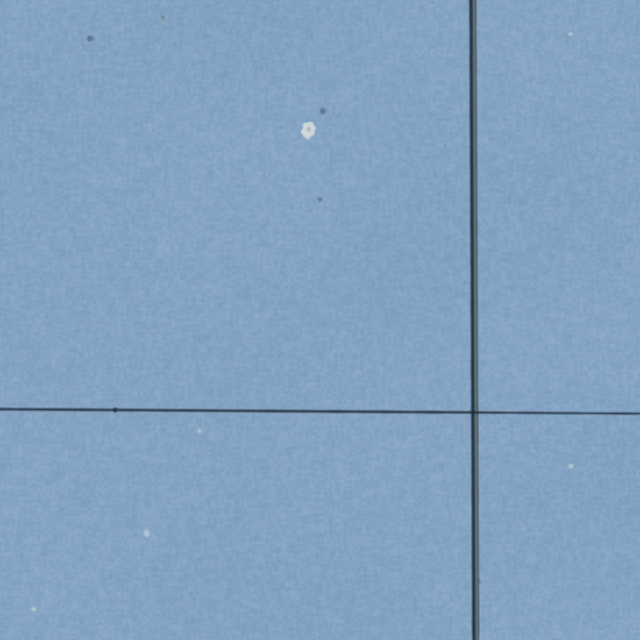
A Shadertoy shader for this texture:

```glsl
#define BASE vec3(0.520, 0.642, 0.764)
#define INK vec3(0.09, 0.14, 0.19)
#define GROOVE vec3(0.43, 0.49, 0.51)
#define PALE vec3(0.82, 0.85, 0.86)
#define JOINT vec2(0.7415, 0.3555)
#define TILT vec2(-0.0045, -0.0070)
#define HALF_WIDTH vec2(0.0052, 0.0019)
#define GRAIN 0.049
#define SPECK_CELLS 5.0
#define SPECK_CHANCE 0.48
#define CHIP vec2(0.482, 0.797)
#define BLUR 0.0026

float hash(vec2 p) {
    vec3 q = fract(p.xyx * vec3(0.1031, 0.1030, 0.0973));
    q += dot(q, q.yzx + 33.33);
    return fract((q.x + q.y) * q.z);
}

float valueNoise(vec2 p) {
    vec2 i = floor(p), f = fract(p);
    f = f * f * (3.0 - 2.0 * f);
    return mix(mix(hash(i), hash(i + vec2(1, 0)), f.x),
               mix(hash(i + vec2(0, 1)), hash(i + vec2(1, 1)), f.x), f.y);
}

// Coverage of a shape from its signed distance
float cover(float d, float soft) {
    return 1.0 - smoothstep(-soft, soft, d);
}

// Fine crossed threads over a broad, faint mottling
float surfaceTone(vec2 p) {
    float threads = valueNoise(p * vec2(70, 240)) + valueNoise(p * vec2(240, 70) + 37.0);
    float fine = valueNoise(p * 230.0 + 91.0);
    float mottle = sin(p.x * 9.0 + 2.0 * sin(p.y * 7.0)) + sin(p.y * 13.0 - p.x * 5.0);
    return GRAIN * (0.45 * (threads - 1.0) + 0.8 * (fine - 0.5) + 0.06 * mottle);
}

// Scattered dust: at most one speck in each cell
vec3 addSpecks(vec3 col, vec2 p, float soft) {
    vec2 home = floor(p * SPECK_CELLS);
    for (int y = -1; y <= 1; y++)
    for (int x = -1; x <= 1; x++) {
        vec2 cell = home + vec2(x, y);
        if (hash(cell + 11.0) > SPECK_CHANCE) continue;
        vec2 centre = (cell + 0.1 + 0.8 * vec2(hash(cell + 23.0), hash(cell + 47.0))) / SPECK_CELLS;
        vec2 d = (p - centre) * vec2(1.0, 0.8 + 0.9 * hash(cell + 5.0));
        float radius = mix(0.003, 0.006, pow(hash(cell + 71.0), 2.0));
        float kind = hash(cell + 83.0);
        vec3 tint = kind < 0.65 ? PALE : kind < 0.8 ? vec3(0.28, 0.37, 0.47) : vec3(0.43, 0.48, 0.50);
        float ragged = 0.0015 * (valueNoise(p * 300.0) - 0.5);
        col = mix(col, tint, 0.6 * cover(length(d) - radius + ragged, soft));
    }
    return col;
}

// One larger pale chip with a darker core
vec3 addChip(vec3 col, vec2 p, float soft) {
    float d = length((p - CHIP) * vec2(1.15, 0.95));
    d += 0.004 * (valueNoise(p * 160.0) - 0.5);
    col = mix(col, PALE, 0.95 * cover(d - 0.0120, soft));
    return mix(col, vec3(0.64, 0.68, 0.70), 0.7 * cover(d - 0.0032, soft));
}

// Two slightly tilted joints; the upright one has a dark left edge and a lit groove
vec3 addJoints(vec3 col, vec2 p, float soft) {
    vec2 d = p - JOINT - TILT * (p.yx - JOINT.yx);
    vec2 wobble = 0.0005 * (vec2(valueNoise(p.yy * 40.0), valueNoise(p.xx * 40.0 + 9.0)) - 0.5);
    vec2 width = HALF_WIDTH + wobble;
    width.y -= 0.0004 * smoothstep(0.0, 0.01, d.x);
    width.y += 0.0018 * exp(-pow((p.x - 0.18) / 0.003, 2.0));

    float level = cover(abs(d.y) - width.y, soft);
    float upright = cover(abs(d.x) - width.x, soft);
    float groove = cover(abs(d.x - 0.0022) - 0.0024, soft);
    col = mix(col, INK, 0.85 * level);
    col = mix(col, INK, 0.88 * upright);
    return mix(col, GROOVE, 0.85 * groove * (1.0 - 0.8 * level));
}

void mainImage(out vec4 fragColor, in vec2 fragCoord) {
    vec2 p = fragCoord / iResolution.y;
    float soft = max(1.0 / iResolution.y, BLUR);

    float tone = surfaceTone(p);
    vec3 col = BASE + tone * vec3(1.0, 0.9, 0.75);
    col = addSpecks(col, p, soft);
    col = addChip(col, p, soft);
    col = addJoints(col, p, soft);
    fragColor = vec4(clamp(col, 0.0, 1.0), 1.0);
}
```
